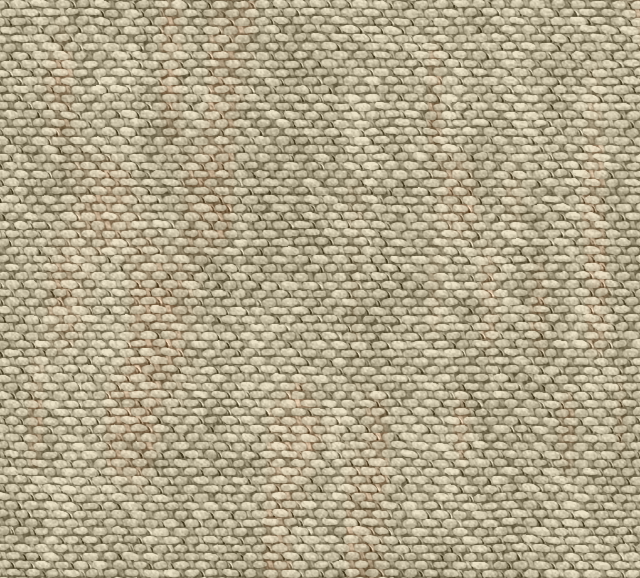
Give the GLSL for this texture, as a Shadertoy shader.

```glsl
// Draws a coarse beige plain-weave cloth with plump weft floats and faint rusty warp streaks.

float hash(vec2 p) {
    return fract(sin(dot(p, vec2(127.1, 311.7))) * 43758.5453);
}

float noise(vec2 p) {
    vec2 i = floor(p), f = fract(p);
    f = f * f * (3.0 - 2.0 * f);
    return mix(mix(hash(i), hash(i + vec2(1, 0)), f.x),
               mix(hash(i + vec2(0, 1)), hash(i + vec2(1, 1)), f.x), f.y);
}

void mainImage(out vec4 fragColor, in vec2 fragCoord) {
    vec2 uv = fragCoord / iResolution.xy;
    float pixel = 68.0 / iResolution.y;

    // 32 floats across, 68 rows; rows stay level and columns nearly upright
    vec2 p = uv * vec2(32.0, 68.0);
    p.y += 0.3 * (noise(p * vec2(0.5, 0.2)) - 0.5);
    p.x += 0.3 * (noise(uv * vec2(10.0, 5.0)) - 0.5);
    float row = floor(p.y);
    p.x += 0.5 * mod(row, 2.0) + 0.14 * (noise(vec2(p.x * 1.4, row * 7.3)) - 0.5);
    vec2 cell = vec2(floor(p.x), row);
    vec2 q = fract(p) - 0.5;
    float pick = hash(cell);
    float slub = hash(cell + 37.2);

    // Weft float: a plump pillow of uneven size and tilt, lit from above
    vec2 o = q + vec2(0.0, 0.1 * (pick - 0.5) + (slub - 0.35) * 0.4 * q.x);
    o.y += 0.2 * (noise(p * vec2(5.0, 1.5)) - 0.5);
    vec2 size = vec2(0.35 + 0.1 * slub, 0.43 + 0.14 * pick);
    vec2 e = pow(abs(o) / size, vec2(2.3, 2.5));
    float d = e.x + e.y;
    float edge = 0.2 + 2.2 * pixel;
    float weft = 1.0 - smoothstep(1.0 - edge, 1.0 + edge * 0.5, d);
    float weftTone = 0.74 + 0.16 * (1.0 - d) + 0.4 * q.y + 0.2 * (slub - 0.5);

    // Warp crossing in the gap between two floats, fading less at its ends than its sides
    float side = q.x > 0.0 ? q.x - 0.5 : q.x + 0.5;
    vec2 knot = vec2(floor(p.x + 0.5), row);
    float kind = hash(knot + 11.7);
    float lean = side + 0.14 * q.y;
    float warp = (1.0 - smoothstep(0.06, 0.17, abs(lean))) * (1.0 - 0.8 * smoothstep(0.25, 0.55, abs(q.y - 0.1)));
    float warpTone = 0.06 + (0.34 + 0.42 * kind) * warp;

    // Short curled slit and a bright stray fibre beside it
    float bend = lean + 0.12 * q.y + 0.3 * q.y * q.y + 0.24 * (hash(knot + 5.1) - 0.5);
    float reach = 1.0 - smoothstep(0.15, 0.48, abs(q.y + 0.1));
    float slit = (1.0 - smoothstep(0.01, 0.075, abs(bend))) * reach;
    float fibre = (1.0 - smoothstep(0.01, 0.06, abs(bend - 0.09))) * reach;
    float torn = smoothstep(0.3, 0.8, hash(knot + 83.0));
    warpTone += torn * (0.35 * fibre - 0.75 * slit);

    // Fibre grain, worn patches, column shading and one tight row
    float tone = mix(warpTone, weftTone, weft);
    vec2 twist = vec2(uv.x + 0.35 * uv.y, uv.y);
    tone += 0.34 * (noise(twist * vec2(300.0, 240.0)) - 0.5);
    tone += 0.22 * (noise(uv * vec2(380.0, 330.0) + 9.0) - 0.5);
    tone += 0.1 * (noise(uv * vec2(9.0, 7.0)) - 0.5);
    tone += 0.14 * (noise(uv * vec2(40.0, 5.0) + 5.0) - 0.5);
    tone -= 0.14 * (1.0 - smoothstep(0.001, 0.004, abs(uv.y - 0.667)));

    // Rusty streaks follow the warp and tint whole crossings
    float streak = smoothstep(0.62, 0.88, noise(uv * vec2(24.0, 5.0) + 3.7)) * (0.3 + 0.7 * kind);
    vec3 color = vec3(0.415, 0.38, 0.275) + 0.455 * clamp(tone, -0.35, 1.12);
    color += streak * mix(vec3(0.045, -0.02, -0.03), vec3(0.005, -0.015, -0.015), weft);
    fragColor = vec4(clamp(color, 0.0, 1.0), 1.0);
}
```
